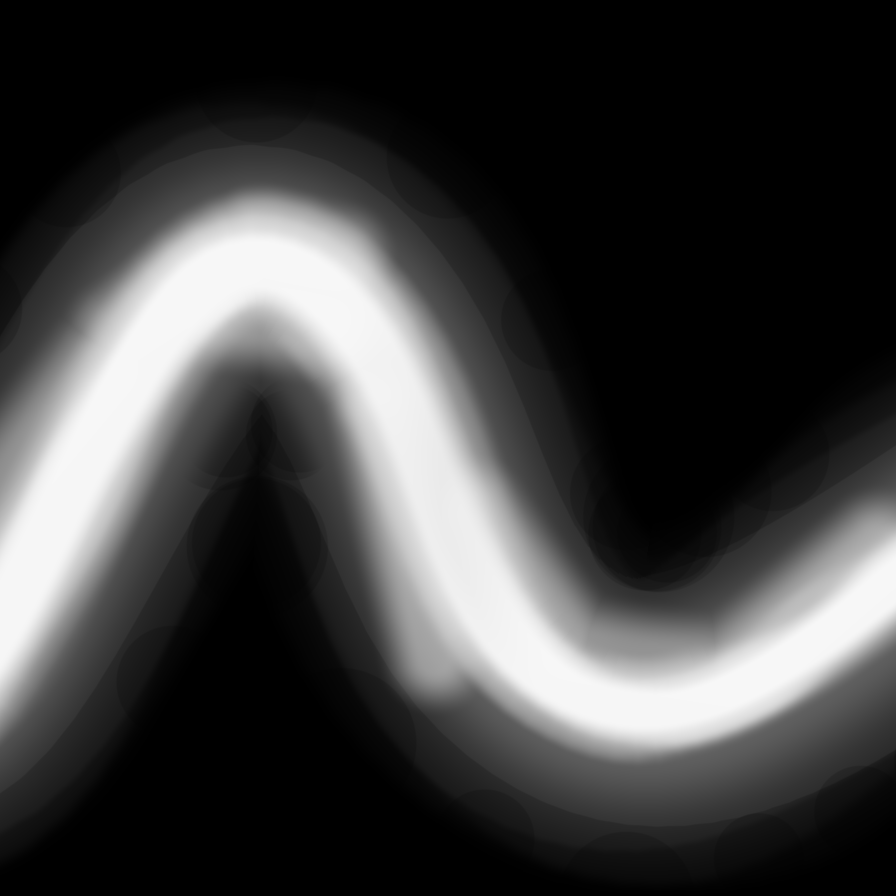
Write a Shadertoy shader that draws this background.

```glsl
// A soft white ribbon of light winding over black: a phase-warped sine wave
// gives the path, its distance gives the core, and blurred side strands,
// stepped grey halos and faint overlapping discs build up the layers around it.

#define PATH_MID 0.456
#define PATH_HEIGHT 0.25
#define WIDE_CORE 0.056
#define THIN_CORE 0.041
#define HALO_LEVEL 0.185
#define HALO_REACH 0.215
#define DISC_SHADE 0.17
#define STREAKS 0.012

const int PATH_STEPS = 72;
const int DISC_COUNT = 26;

float hash(vec2 p) {
    return fract(sin(dot(p, vec2(127.1, 311.7))) * 43758.55);
}

float noise(vec2 p) {
    vec2 cell = floor(p), f = fract(p);
    f = f * f * (3.0 - 2.0 * f);
    return mix(mix(hash(cell), hash(cell + vec2(1, 0)), f.x),
               mix(hash(cell + vec2(0, 1)), hash(cell + vec2(1, 1)), f.x), f.y);
}

// Point of the winding path above a given x.
vec2 path(float x) {
    float u = x - 0.483;
    float phase = 3.13 + 6.0 * u - 2.6 * u * u + 0.3 * tanh(u / 0.06);
    return vec2(x, PATH_MID + PATH_HEIGHT * sin(phase));
}

// Closest point on the segment from a to b.
vec2 closest(vec2 p, vec2 a, vec2 b) {
    vec2 ab = b - a;
    return a + ab * clamp(dot(p - a, ab) / dot(ab, ab), 0.0, 1.0);
}

// Blurred stroke between two points.
float strand(vec2 p, vec2 a, vec2 b, float radius) {
    float d = length(p - closest(p, a, b));
    return smoothstep(1.5 * radius, 0.3 * radius, d);
}

float screenBlend(float a, float b) {
    return 1.0 - (1.0 - a) * (1.0 - b);
}

void mainImage(out vec4 fragColor, in vec2 fragCoord) {
    vec2 p = fragCoord / iResolution.xy;
    float pixel = 1.0 / iResolution.y;

    // Nearest point of the path
    vec2 nearest = vec2(0.0), previous = path(-0.15);
    float d = 10.0;
    for (int i = 1; i <= PATH_STEPS; i++) {
        vec2 next = path(mix(-0.15, 1.2, float(i) / float(PATH_STEPS)));
        vec2 q = closest(p, previous, next);
        float dq = length(p - q);
        if (dq < d) { d = dq; nearest = q; }
        previous = next;
    }
    float side = p.y > path(p.x).y ? 1.0 : -1.0;

    // Bright core with streaks running along it
    float streak = noise(vec2(nearest.x * 13.0, side * d * 55.0)) - 0.5;
    float width = mix(WIDE_CORE, THIN_CORE, smoothstep(0.48, 0.65, nearest.x));
    float coreDist = max(d + STREAKS * streak * smoothstep(0.0, 0.04, d), 0.0);
    float core = 0.94 * smoothstep(1.55 * width, 0.4 * width, coreDist);
    core *= 1.0 - 0.09 * exp(-pow((nearest.x - 0.49) / 0.06, 2.0));

    // Grey strands leaving the core
    float strands = 0.34 * strand(p, vec2(-0.04, 0.41), vec2(0.11, 0.59), 0.05);
    strands = max(strands, 0.35 * strand(p, vec2(0.13, 0.63), vec2(0.29, 0.735), 0.045));
    strands = max(strands, 0.42 * strand(p, vec2(0.29, 0.735), vec2(0.38, 0.715), 0.045));
    strands = max(strands, 0.38 * strand(p, vec2(0.25, 0.645), vec2(0.37, 0.63), 0.045));
    strands = max(strands, 0.46 * strand(p, vec2(0.425, 0.54), vec2(0.485, 0.265), 0.045));
    strands = max(strands, 0.40 * strand(p, vec2(0.53, 0.43), vec2(0.63, 0.29), 0.045));
    strands = max(strands, 0.34 * strand(p, vec2(0.63, 0.28), vec2(0.82, 0.25), 0.045));
    strands = max(strands, 0.46 * strand(p, vec2(0.83, 0.26), vec2(0.98, 0.39), 0.048));

    // Halo: smooth falloff with a few crisp translucent steps
    float halo = HALO_LEVEL * smoothstep(HALO_REACH, 0.045, d);
    for (int i = 0; i < 4; i++) {
        float k = float(i);
        float wobble = 0.014 * sin(nearest.x * (9.0 + 3.0 * k) + 2.1 * k + side);
        float edge = 0.138 + 0.021 * k + wobble;
        float blur = pixel + 0.004 * k;
        halo += (0.036 - 0.007 * k) * (1.0 - smoothstep(edge - blur, edge + blur, d));
    }
    halo += 0.10 * smoothstep(0.13, 0.04, d);

    // Dim overlapping discs bite into the outer halo
    float shade = 1.0;
    for (int i = 0; i < DISC_COUNT; i++) {
        float k = float(i);
        float x = (k + 0.5) / float(DISC_COUNT);
        vec2 along = normalize(path(x + 0.005) - path(x - 0.005));
        float flip = mod(k, 2.0) * 2.0 - 1.0;
        float radius = mix(0.05, 0.085, hash(vec2(k, 4.0)));
        vec2 center = path(x) + flip * vec2(-along.y, along.x) * (0.135 + radius);
        float inside = 1.0 - smoothstep(-pixel, pixel, length(p - center) - radius);
        shade *= 1.0 - DISC_SHADE * inside;
    }
    halo *= mix(1.0, shade, smoothstep(0.10, 0.14, d));

    float light = screenBlend(halo, screenBlend(core, strands * (1.0 - 0.5 * core)));
    fragColor = vec4(vec3(min(light, 0.97)), 1.0);
}
```
